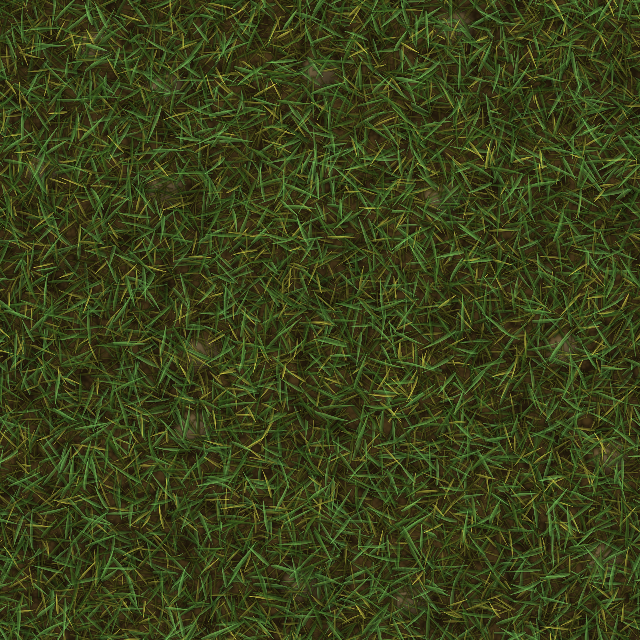
Give the GLSL for this texture, as a Shadertoy shader.

```glsl
// Draws a dense lawn of crossing green and yellowed grass blades over dark soil.

const vec3 SOIL_DARK    = vec3(0.12, 0.09, 0.04);
const vec3 SOIL_LIGHT   = vec3(0.27, 0.21, 0.10);
const vec3 PEBBLE       = vec3(0.46, 0.40, 0.27);
const vec3 OLIVE_DARK   = vec3(0.21, 0.21, 0.055);
const vec3 OLIVE_LIGHT  = vec3(0.40, 0.41, 0.12);
const vec3 STRAW_DARK   = vec3(0.24, 0.26, 0.07);
const vec3 STRAW_LIGHT  = vec3(1.00, 0.98, 0.36);
const vec3 GREEN_DARK   = vec3(0.24, 0.38, 0.11);
const vec3 GREEN_LIGHT  = vec3(0.50, 0.80, 0.38);
const vec3 GLINT        = vec3(0.62, 0.90, 0.50);

const float GREEN_CELL  = 0.034;   // grid pitch; a blade is up to two cells long
const float STRAW_CELL  = 0.025;
const float GREEN_WIDTH = 0.0028;  // half width at the widest point
const float STRAW_WIDTH = 0.0019;
const float GREEN_SKEW  = 1.2;     // higher makes bright blades rarer
const float STRAW_SKEW  = 2.6;
const float SHADOW_SIZE = 0.0024;
const float SHADOW      = 0.20;
const float PATCH_LIGHT = 0.09;    // brightness swing of the broad patches
const int   UNDERGROWTH = 3;       // olive layers
const int   ROUNDS      = 5;       // alternating straw and green layers

vec4 hash4(vec2 cell, float seed) {
    vec4 h = fract(vec4(cell.xyx, seed) * vec4(0.1031, 0.1030, 0.0973, 0.1099));
    h += dot(h, h.wzxy + 33.33);
    return fract((h.xxyz + h.yzzw) * h.zywx);
}

// Layered sines: broad patches of lush and dry grass, about -1 to 1.
float patches(vec2 p) {
    float lush = sin(p.x * 19.0 + 2.0 * sin(p.y * 13.0)) * sin(p.y * 23.0 + 1.7 * sin(p.x * 17.0));
    return 0.65 * lush + 0.35 * sin(p.x * 41.0 - p.y * 29.0 + 2.0 * sin(p.y * 37.0));
}

// Distance to the nearest scattered point, in cells.
float cellular(vec2 p, float seed) {
    vec2 home = floor(p);
    float nearest = 2.0;
    for (int y = -1; y <= 1; y++)
    for (int x = -1; x <= 1; x++) {
        vec2 cell = home + vec2(x, y);
        nearest = min(nearest, length(p - cell - hash4(cell, seed).xy));
    }
    return nearest;
}

vec3 soil(vec2 uv) {
    float clods = 0.6 * cellular(uv * 34.0, 3.0) + 0.4 * cellular(uv * 110.0, 5.0);
    vec3 color = mix(SOIL_LIGHT, SOIL_DARK, smoothstep(0.15, 0.75, clods));
    // A few half-buried pebbles
    vec2 grid = uv * 5.0;
    vec4 h = hash4(floor(grid), 71.0);
    vec2 offset = fract(grid) - 0.2 - 0.6 * h.xy;
    float body = smoothstep(0.17, 0.07, length(offset * vec2(0.9, 1.1)));
    float light = 0.85 + 2.0 * (offset.y - offset.x);
    return mix(color, PEBBLE * light, 0.85 * body * step(0.4, h.z));
}

// Paints one scattered layer of tapered, slightly bent blades over color.
vec3 bladeLayer(vec3 color, vec2 uv, float seed, float pitch, float width,
                vec3 dark, vec3 light, float skew, float gloss, float density) {
    float blur = 0.5 / iResolution.y;
    vec2 p = uv / pitch + fract(seed * vec2(0.618, 0.755));
    vec2 home = floor(p);
    for (int y = -1; y <= 1; y++)
    for (int x = -1; x <= 1; x++) {
        vec2 cell = home + vec2(x, y);
        vec4 place = hash4(cell, seed);
        if (place.w > density) continue;
        vec4 look = hash4(cell + 57.0, seed + 19.0);
        float angle = 6.2831853 * place.z;
        vec2 along = vec2(cos(angle), sin(angle));
        vec2 q = (p - cell - place.xy) * pitch;
        float size = pitch * mix(1.0, 1.85, look.x);
        float t = dot(q, along) / size + 0.5;   // 0 at the root, 1 at the tip
        if (t < -0.08 || t > 1.08) continue;
        float across = dot(q, vec2(-along.y, along.x));
        across += (look.y - 0.5) * 0.28 * size * (t - 0.5) * (t - 0.5);

        float s = clamp(t, 0.0, 1.0);
        float halfWidth = width * mix(0.7, 1.15, look.w) * min(1.0, 0.45 + 2.2 * s)
                        * (1.0 - s * s);
        float beyond = max(abs(t - 0.5) - 0.5, 0.0) * size;
        float d = max(abs(across) - halfWidth, beyond);
        color *= 1.0 - SHADOW * smoothstep(SHADOW_SIZE, 0.0, max(d, 0.0));

        // Folded blade: one side lit, the other shaded, with a thin glint
        float fold = across / max(halfWidth, 0.0004);
        float side = smoothstep(-0.35, 0.35, fold);
        vec3 tint = mix(dark, light, 0.75 * pow(look.z, skew) + 0.25 * look.z * s);
        tint *= mix(0.76, 1.20, side) * mix(0.82, 1.15, s);
        float glint = smoothstep(0.35, 0.85, fold) * smoothstep(0.35, 0.9, look.z);
        tint = mix(tint, GLINT, gloss * glint);
        color = mix(color, tint, smoothstep(blur, -blur, d));
    }
    return color;
}

void mainImage(out vec4 fragColor, in vec2 fragCoord) {
    vec2 uv = fragCoord / iResolution.y;
    float lush = patches(uv);
    vec3 color = soil(uv);

    for (int i = 0; i < UNDERGROWTH; i++)
        color = bladeLayer(color, uv, 11.0 + 7.0 * float(i), STRAW_CELL, STRAW_WIDTH,
                           OLIVE_DARK, OLIVE_LIGHT, 1.5, 0.0, 0.8);

    // Straw thins out where the grass is lush; upper layers catch more light
    for (int i = 0; i < ROUNDS; i++) {
        float layer = float(i);
        float shade = mix(0.80, 1.12, layer / float(ROUNDS - 1));
        color = bladeLayer(color, uv, 101.0 + 13.0 * layer, STRAW_CELL, STRAW_WIDTH,
                           STRAW_DARK * shade, STRAW_LIGHT * shade, STRAW_SKEW, 0.0,
                           0.64 - 0.26 * lush);
        color = bladeLayer(color, uv, 211.0 + 17.0 * layer, GREEN_CELL, GREEN_WIDTH,
                           GREEN_DARK * shade, GREEN_LIGHT * shade, GREEN_SKEW, 0.6,
                           0.80 + 0.20 * lush);
    }
    color *= 1.0 + PATCH_LIGHT * patches(uv.yx * 0.7 + 0.37);
    fragColor = vec4(color, 1.0);
}
```
